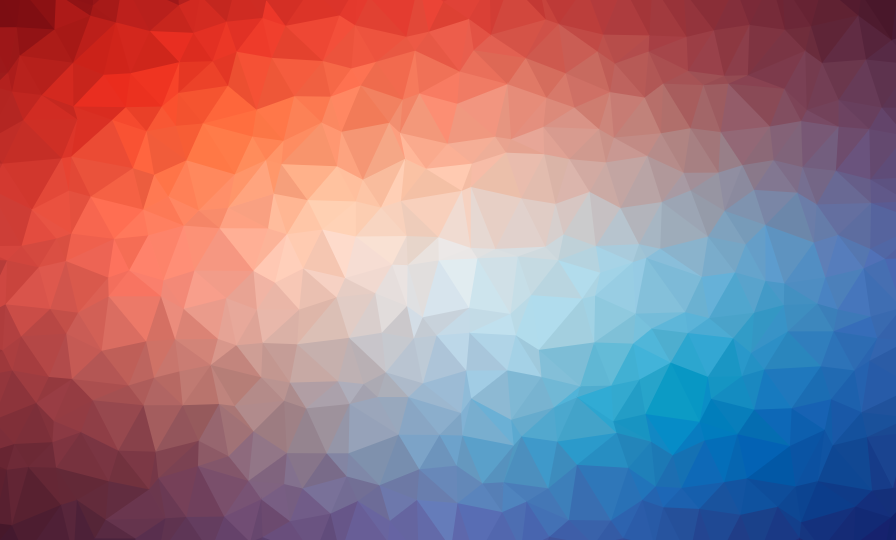
Reproduce this background procedurally as a Shadertoy shader.

```glsl
// A low-poly mesh of flat facets over a colour wheel with a pale centre.
// A staggered, jittered grid is split into triangles; each triangle takes
// one colour from rings of hues blended by angle and elliptical radius.

#define ROWS 15.6          // mesh cells over the canvas height
#define JITTER 0.40        // vertex displacement, in cells
#define FACET_SHADE 0.035  // brightness variation between facets
#define FACET_SHIFT 0.06   // wander of the colour lookup per facet
#define RING_1 0.34        // radii of the colour rings, 1.0 touches the edges
#define RING_2 0.69
#define RING_3 0.98
#define RING_4 1.38

const float TAU = 6.2831853;
const vec3 CENTRE = vec3(0.90, 0.92, 0.93);

// Hues of each ring, counter-clockwise from the right in steps of 45 degrees
const vec3 PALE[8] = vec3[8](
    vec3(0.67, 0.83, 0.89), vec3(0.87, 0.78, 0.75), vec3(0.99, 0.76, 0.65), vec3(1.00, 0.78, 0.65),
    vec3(1.00, 0.79, 0.71), vec3(0.83, 0.74, 0.71), vec3(0.70, 0.80, 0.88), vec3(0.64, 0.83, 0.90));
const vec3 VIVID[8] = vec3[8](
    vec3(0.36, 0.64, 0.81), vec3(0.72, 0.50, 0.48), vec3(0.96, 0.47, 0.37), vec3(1.00, 0.45, 0.24),
    vec3(0.98, 0.45, 0.37), vec3(0.69, 0.47, 0.45), vec3(0.42, 0.61, 0.77), vec3(0.00, 0.61, 0.79));
const vec3 DEEP[8] = vec3[8](
    vec3(0.30, 0.43, 0.71), vec3(0.53, 0.25, 0.30), vec3(0.89, 0.25, 0.20), vec3(0.92, 0.17, 0.11),
    vec3(0.82, 0.28, 0.25), vec3(0.49, 0.22, 0.27), vec3(0.38, 0.41, 0.68), vec3(0.00, 0.37, 0.69));
const vec3 DARK[8] = vec3[8](
    vec3(0.26, 0.26, 0.52), vec3(0.28, 0.09, 0.17), vec3(0.69, 0.12, 0.14), vec3(0.50, 0.05, 0.07),
    vec3(0.55, 0.13, 0.16), vec3(0.26, 0.09, 0.16), vec3(0.27, 0.20, 0.46), vec3(0.08, 0.13, 0.42));

vec2 hash22(vec2 p) {
    vec3 h = fract(p.xyx * vec3(0.1031, 0.1030, 0.0973));
    h += dot(h, h.yzx + 33.33);
    return fract((h.xx + h.yz) * h.zy);
}

float cross2(vec2 a, vec2 b) { return a.x * b.y - a.y * b.x; }

float ramp(float a, float b, float x) { return clamp((x - a) / (b - a), 0.0, 1.0); }

// Smooth background colour; q spans -1..1 on both axes
vec3 colourField(vec2 q) {
    float r = length(q);
    float turn = mod(atan(q.y, q.x + 1e-5) / TAU * 8.0 + 8.0, 8.0);
    int i = int(turn) % 8;
    int j = (i + 1) % 8;
    float t = fract(turn);
    vec3 col = mix(CENTRE, mix(PALE[i], PALE[j], t), ramp(0.0, RING_1, r));
    col = mix(col, mix(VIVID[i], VIVID[j], t), ramp(RING_1, RING_2, r));
    col = mix(col, mix(DEEP[i], DEEP[j], t), ramp(RING_2, RING_3, r));
    return mix(col, mix(DARK[i], DARK[j], t), ramp(RING_3, RING_4, r));
}

// Mesh vertex in cell units; odd rows are shifted by half a cell
vec2 meshVertex(vec2 id) {
    vec2 jitter = (hash22(id + 57.0) * 2.0 - 1.0) * JITTER;
    return id + vec2(0.5 * mod(id.y, 2.0), 0.0) + jitter;
}

// Signed distance to an edge, positive on its left side
float edgeDistance(vec2 p, vec2 a, vec2 b) {
    return cross2(b - a, p - a) / max(length(b - a), 1e-4);
}

// Cost of splitting a quad along a-c: long or folded splits are worse
float splitCost(vec2 a, vec2 b, vec2 c, vec2 d) {
    float thinnest = min(cross2(b - a, c - a), cross2(c - a, d - a));
    return length(c - a) + 20.0 * max(0.0, 0.12 - thinnest);
}

// Flat colour of one triangle, weighted by its coverage of the pixel
vec4 facet(vec2 p, vec2 a, vec2 b, vec2 c, float pixel, vec2 halfSize) {
    float inside = min(edgeDistance(p, a, b), min(edgeDistance(p, b, c), edgeDistance(p, c, a)));
    float cover = clamp(0.5 + inside / pixel, 0.0, 1.0);
    if (cover <= 0.0) return vec4(0.0);
    vec2 middle = (a + b + c) / 3.0;
    vec2 rnd = hash22(floor(middle * 64.0) + 311.0) - 0.5;
    vec3 col = colourField(middle / halfSize + rnd * FACET_SHIFT);
    col *= 1.0 + 2.0 * FACET_SHADE * rnd.x;
    return vec4(col, 1.0) * cover;
}

void mainImage(out vec4 fragColor, in vec2 fragCoord) {
    // Centred cell coordinates
    float pixel = ROWS / iResolution.y;
    vec2 halfSize = 0.5 * iResolution.xy * pixel;
    vec2 p = fragCoord * pixel - halfSize;
    vec2 cell = floor(p);

    // Sum the facets of the surrounding quads
    vec4 sum = vec4(0.0);
    for (int y = -1; y <= 1; y++) {
        for (int x = -1; x <= 1; x++) {
            vec2 id = cell + vec2(x, y);
            vec2 a = meshVertex(id);
            vec2 b = meshVertex(id + vec2(1, 0));
            vec2 c = meshVertex(id + vec2(1, 1));
            vec2 d = meshVertex(id + vec2(0, 1));
            if (splitCost(a, b, c, d) < splitCost(b, c, d, a)) {
                sum += facet(p, a, b, c, pixel, halfSize) + facet(p, a, c, d, pixel, halfSize);
            } else {
                sum += facet(p, a, b, d, pixel, halfSize) + facet(p, b, c, d, pixel, halfSize);
            }
        }
    }
    fragColor = vec4(clamp(sum.rgb / max(sum.a, 1e-3), 0.0, 1.0), 1.0);
}
```
